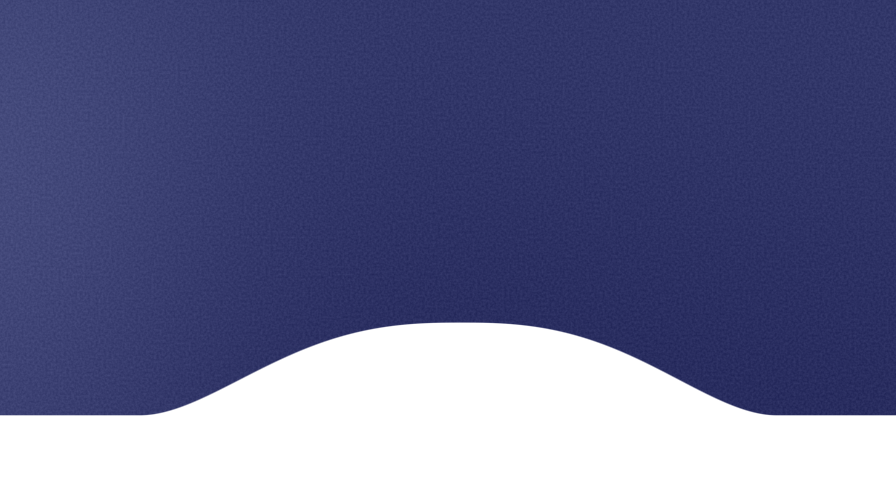
Reproduce this background procedurally as a Shadertoy shader.

```glsl
// A grainy indigo backdrop above a white floor that swells into a wide hill.
// The hill is a flattened bell curve; soft glows light the left and top edges,
// and two octaves of gradient noise give the backdrop a fine grain.

#define FLOOR_HEIGHT 0.176
#define HILL_HEIGHT 0.184
#define HILL_CENTER 0.515
#define HILL_LEFT 0.359
#define HILL_RIGHT 0.352
#define HILL_POWER 2.6
#define GRAIN_SCALE 190.0
#define GRAIN_STRENGTH 0.045

const vec3 INDIGO = vec3(0.156, 0.172, 0.370);
const vec3 LEFT_GLOW = vec3(0.094, 0.098, 0.096);
const vec3 TOP_GLOW = vec3(0.040, 0.044, 0.042);
const vec3 WHITE = vec3(1.0);

// Unit gradient from an integer-cell hash
vec2 cellGradient(vec2 cell) {
    vec3 h = fract(cell.xyx * vec3(0.1031, 0.1030, 0.0973));
    h += dot(h, h.yzx + 33.33);
    float angle = 6.28318 * fract((h.x + h.y) * h.z);
    return vec2(cos(angle), sin(angle));
}

float gradientNoise(vec2 p) {
    vec2 cell = floor(p);
    vec2 f = fract(p);
    vec2 blend = f * f * f * (f * (f * 6.0 - 15.0) + 10.0);
    vec2 e = vec2(0.0, 1.0);
    float bottom = mix(dot(cellGradient(cell), f),
                       dot(cellGradient(cell + e.yx), f - e.yx), blend.x);
    float top = mix(dot(cellGradient(cell + e.xy), f - e.xy),
                    dot(cellGradient(cell + e.yy), f - e.yy), blend.x);
    return mix(bottom, top, blend.y);
}

// Height of the white ground at horizontal position x
float groundHeight(float x) {
    float offset = x - HILL_CENTER;
    float t = abs(offset) / (offset < 0.0 ? HILL_LEFT : HILL_RIGHT);
    float bell = 1.0 - pow(min(t, 1.0), HILL_POWER);
    return FLOOR_HEIGHT + HILL_HEIGHT * bell * bell;
}

vec3 backdrop(vec2 uv) {
    vec2 fromLeft = (uv - vec2(-0.04, 0.50)) / vec2(0.30, 0.75);
    float leftGlow = exp(-dot(fromLeft, fromLeft));
    float topGlow = smoothstep(0.15, 1.05, uv.y + 0.20 * max(uv.x - 0.5, 0.0));
    return INDIGO + LEFT_GLOW * leftGlow + TOP_GLOW * topGlow;
}

void mainImage(out vec4 fragColor, in vec2 fragCoord) {
    vec2 uv = fragCoord / iResolution.xy;
    vec2 p = fragCoord / iResolution.y;

    // Lit backdrop with fine grain
    vec2 grainPos = p * GRAIN_SCALE;
    float grain = gradientNoise(grainPos)
                + 0.6 * gradientNoise(grainPos * 1.73 + 41.7);
    vec3 color = backdrop(uv) + GRAIN_STRENGTH * grain;

    // White ground with a smooth edge
    float above = uv.y - groundHeight(uv.x);
    float edge = 0.75 * fwidth(above);
    color = mix(WHITE, color, smoothstep(-edge, edge, above));

    fragColor = vec4(color, 1.0);
}
```
